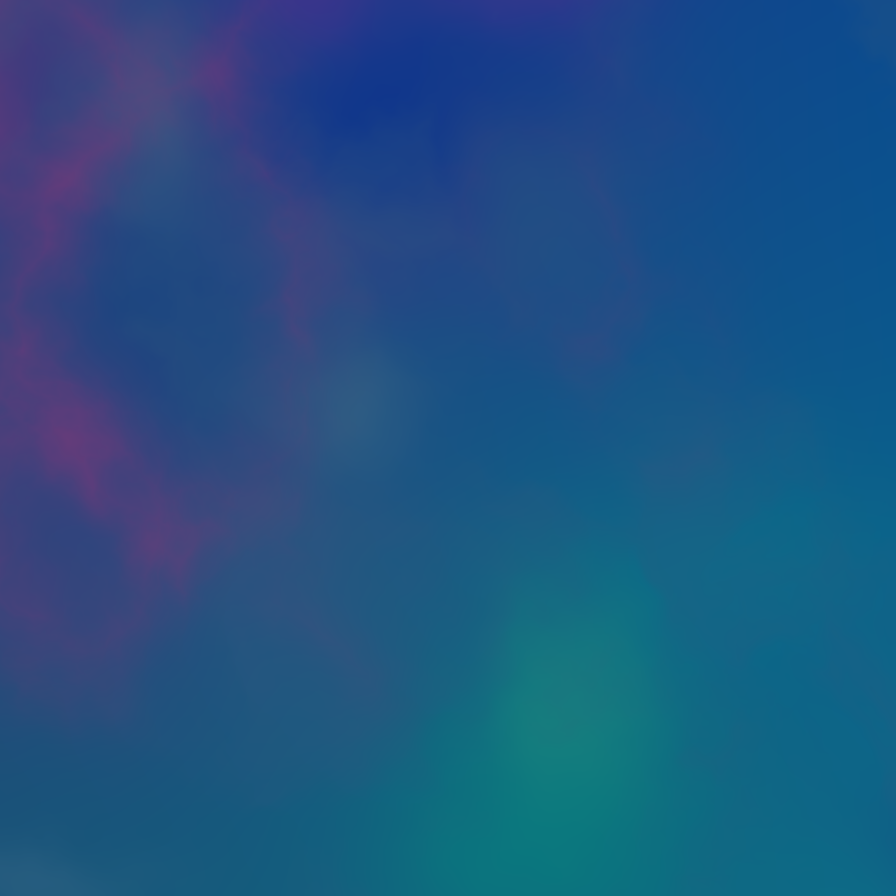
Write a Shadertoy shader that draws this background.

```glsl
// A soft nebula: blue sky fading to teal, with rosy filaments on the left.
// A four-corner gradient is tinted by warped Gaussian clouds, then broken,
// wispy threads run along noise-warped rings and strands.

const vec3 SKY_TOP_LEFT     = vec3(0.17, 0.24, 0.50);
const vec3 SKY_TOP_RIGHT    = vec3(0.04, 0.29, 0.56);
const vec3 SKY_BOTTOM_LEFT  = vec3(0.09, 0.33, 0.47);
const vec3 SKY_BOTTOM_RIGHT = vec3(0.05, 0.42, 0.53);
const vec3 INDIGO = vec3(0.05, 0.20, 0.55);
const vec3 VIOLET = vec3(0.26, 0.19, 0.56);
const vec3 PURPLE = vec3(0.27, 0.22, 0.49);
const vec3 NAVY   = vec3(0.08, 0.26, 0.50);
const vec3 SLATE  = vec3(0.19, 0.34, 0.50);
const vec3 MAUVE  = vec3(0.24, 0.27, 0.51);
const vec3 MIST   = vec3(0.20, 0.39, 0.52);
const vec3 LAGOON = vec3(0.03, 0.43, 0.54);
const vec3 TEAL   = vec3(0.03, 0.48, 0.49);
const vec3 GREEN  = vec3(0.10, 0.53, 0.49);
const vec3 ROSE   = vec3(0.55, 0.21, 0.47);
const float CLOUD_WARP  = 0.10;
const float THREAD_WARP = 0.10;
const float CORE_WIDTH  = 0.016;
const float HALO_WIDTH  = 0.050;

// Rings: centre and radii, then bend and strength
const int RING_COUNT = 5;
const vec4 RING_SHAPE[RING_COUNT] = vec4[](
    vec4(0.18, 0.65, 0.165, 0.24), vec4(0.08, 0.40, 0.10, 0.13),
    vec4(0.05, 0.90, 0.085, 0.11), vec4(0.61, 0.74, 0.085, 0.11),
    vec4(0.73, 0.59, 0.10, 0.10));
const vec2 RING_STYLE[RING_COUNT] = vec2[](vec2(0.25, 1.0), vec2(0.0, 0.8),
    vec2(0.0, 0.7), vec2(0.0, 0.4), vec2(0.2, 0.3));

float hash(vec2 p) {
    return fract(sin(dot(p, vec2(127.1, 311.7))) * 43758.545);
}
float noise(vec2 p) {
    vec2 i = floor(p), f = fract(p);
    f = f * f * f * (f * (f * 6.0 - 15.0) + 10.0);
    return mix(mix(hash(i), hash(i + vec2(1, 0)), f.x),
               mix(hash(i + vec2(0, 1)), hash(i + vec2(1, 1)), f.x), f.y);
}
// Layered noise: x is smooth, y has sharp ridges
vec2 layers(vec2 p) {
    vec2 sum = vec2(0.0);
    float gain = 0.516;
    for (int i = 0; i < 5; i++) {
        float n = noise(p), ridge = 1.0 - abs(2.0 * n - 1.0);
        sum += gain * vec2(n, ridge * ridge);
        p = mat2(1.6, 1.2, -1.2, 1.6) * p + 7.3;
        gain *= 0.5;
    }
    return sum;
}
vec2 warp(vec2 p, float scale) {
    return vec2(layers(p * scale + 3.1).x, layers(p * scale + 19.7).x) - 0.5;
}
float glow(vec2 p, vec2 centre, vec2 radii) {
    vec2 q = (p - centre) / radii;
    return exp(-dot(q, q));
}
float ringDistance(vec2 p, vec4 shape, float bend) {
    vec2 q = (p - shape.xy) / shape.zw;
    q.x = (q.x - bend * q.y * q.y) * (1.0 + bend * max(q.y, 0.0));
    return abs(length(q) - 1.0) * min(shape.z, shape.w);
}
float segmentDistance(vec2 p, vec2 a, vec2 b) {
    vec2 ab = b - a;
    return length(p - a - ab * clamp(dot(p - a, ab) / dot(ab, ab), 0.0, 1.0));
}
// Soft core inside a wide halo
float thread(float d) {
    return 0.28 * exp(-d / CORE_WIDTH) + 0.34 * exp(-d * d / (HALO_WIDTH * HALO_WIDTH));
}
vec3 clouds(vec2 uv, vec2 p) {
    vec3 c = mix(mix(SKY_BOTTOM_LEFT, SKY_BOTTOM_RIGHT, uv.x),
                 mix(SKY_TOP_LEFT, SKY_TOP_RIGHT, uv.x), uv.y);
    // Upper sky
    c = mix(c, INDIGO, 0.85 * glow(p, vec2(0.46, 0.88), vec2(0.19, 0.17)));
    c = mix(c, VIOLET, 0.70 * glow(p, vec2(0.60, 1.03), vec2(0.13, 0.07)));
    c = mix(c, VIOLET, 0.65 * glow(p, vec2(0.34, 1.02), vec2(0.09, 0.07)));
    c = mix(c, PURPLE, 0.70 * glow(p, vec2(0.01, 0.90), vec2(0.12, 0.15)));
    c = mix(c, MIST,   0.65 * glow(p, vec2(0.16, 0.87), vec2(0.06, 0.12)));
    c = mix(c, MAUVE,  0.50 * glow(p, vec2(0.38, 0.71), vec2(0.14, 0.07)));
    c = mix(c, SLATE,  0.45 * glow(p, vec2(0.61, 0.77), vec2(0.10, 0.11)));
    // Middle
    c = mix(c, NAVY,   0.60 * glow(p, vec2(0.18, 0.64), vec2(0.12, 0.18)));
    c = mix(c, MIST,   0.70 * glow(p, vec2(0.40, 0.54), vec2(0.08, 0.07)));
    c = mix(c, PURPLE, 0.45 * glow(p, vec2(0.05, 0.41), vec2(0.16, 0.17)));
    c = mix(c, SLATE,  0.45 * glow(p, vec2(0.34, 0.35), vec2(0.20, 0.14)));
    // Lower glow
    c = mix(c, LAGOON, 0.80 * glow(p, vec2(0.83, 0.36), vec2(0.22, 0.14)));
    c = mix(c, TEAL,   0.85 * glow(p, vec2(0.60, 0.08), vec2(0.19, 0.18)));
    c = mix(c, GREEN,  0.65 * glow(p, vec2(0.635, 0.22), vec2(0.10, 0.12)));
    c = mix(c, NAVY,   0.30 * glow(p, vec2(1.02, 0.07), vec2(0.07, 0.07)));
    return mix(c, MIST, 0.50 * glow(p, vec2(0.03, 0.02), vec2(0.12, 0.04)));
}
float filaments(vec2 p) {
    float sum = 0.0;
    for (int i = 0; i < RING_COUNT; i++)
        sum += RING_STYLE[i].y * thread(ringDistance(p, RING_SHAPE[i], RING_STYLE[i].x));
    sum += 0.80 * thread(segmentDistance(p, vec2(0.21, 0.88), vec2(0.345, 1.01)));
    sum += 0.30 * thread(segmentDistance(p, vec2(0.68, 0.92), vec2(0.78, 0.83)));
    return sum + 0.40 * thread(segmentDistance(p, vec2(0.33, 0.33), vec2(0.40, 0.22)));
}
void mainImage(out vec4 fragColor, in vec2 fragCoord) {
    vec2 uv = fragCoord / iResolution.xy;
    vec3 color = clouds(uv, uv + CLOUD_WARP * warp(uv, 6.0));
    // Faint drifting haze
    color = mix(color, SLATE, 0.28 * smoothstep(0.42, 0.75, layers(uv * 5.0 + warp(uv, 6.0)).x));
    // Rosy threads, broken by ridges and fading to the right
    float wisps = layers(uv * 7.0 + 1.2 * warp(uv, 7.0)).y;
    float rose = filaments(uv + THREAD_WARP * warp(uv, 9.0));
    rose *= mix(0.45, 1.0, smoothstep(0.42, 0.05, uv.x)) * mix(0.30, 1.25, wisps);
    fragColor = vec4(mix(color, ROSE, 0.7 * (1.0 - exp(-1.5 * rose))), 1.0);
}
```
